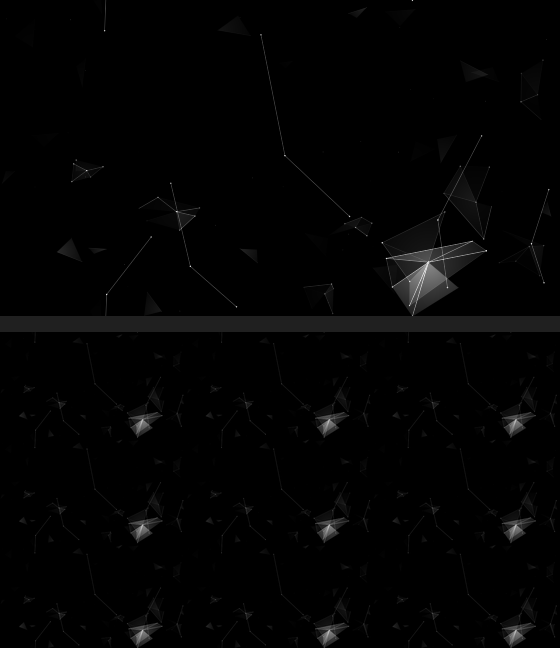
Top, the tile; bottom, the same tile 3 across and 3 down.
Give the GLSL for this background, as a Shadertoy shader.

```glsl
// Seamless dark plexus: faint glassy triangles, hairline links and small bright nodes on black.

const float LINE_HALF_WIDTH = 0.0009;
const float NODE_RADIUS = 0.0022;
const float FACE_SOFTNESS = 0.002;
const float FACE_GAIN = 0.42;
const float LINK_GAIN = 0.62;
const float MAX_LEVEL = 0.85;
const float FAN_STEP = 1.3;       // mean angle between neighbouring nodes of a cluster
const float CHAIN_TURN = 0.62;    // bend between the hops of a chain
const float CHAIN_SHRINK = 0.72;
const int CHAIN_HOPS = 2;
const int SHARD_COUNT = 20;
const int DUST_COUNT = 30;

// Clusters: centre as a fraction of the canvas, radius, strength
const int CLUSTER_COUNT = 8;
const vec4 CLUSTERS[CLUSTER_COUNT] = vec4[](
    vec4(0.765, 0.17, 0.190, 1.00), vec4(0.315, 0.33, 0.130, 0.40),
    vec4(0.635, 0.28, 0.090, 0.28), vec4(0.850, 0.36, 0.130, 0.30),
    vec4(0.155, 0.46, 0.065, 0.42), vec4(0.580, 0.07, 0.075, 0.24),
    vec4(0.960, 0.70, 0.120, 0.14), vec4(0.945, 0.22, 0.110, 0.18));

// Chains: start as a fraction of the canvas, heading, length of the first hop
const int CHAIN_COUNT = 5;
const vec4 CHAINS[CHAIN_COUNT] = vec4[](
    vec4(0.466, 0.89, -1.375, 0.39), vec4(0.305, 0.42, -1.34, 0.27),
    vec4(0.980, 0.40, -1.880, 0.18), vec4(0.860, 0.57, -2.05, 0.30),
    vec4(0.270, 0.25, -2.230, 0.23));

vec2 period;      // size of one tile; the height is 1
float pixelSize;

vec2 hash2(float index, float salt) {
    vec3 q = fract(vec3(index, salt, index) * vec3(0.1031, 0.1030, 0.0973));
    q += dot(q, q.yzx + 33.33);
    return fract((q.xx + q.yz) * q.zy);
}

vec2 wrap(vec2 d) { return d - period * round(d / period); }

vec2 polar(float angle, float radius) { return radius * vec2(cos(angle), sin(angle)); }

float cross2(vec2 a, vec2 b) { return a.x * b.y - a.y * b.x; }

float link(vec2 p, vec2 a, vec2 b) {
    vec2 d = wrap(p - 0.5 * (a + b)), h = 0.5 * (b - a);
    float t = clamp(dot(d, h) / max(dot(h, h), 1e-6), -1.0, 1.0);
    return clamp(0.5 + (LINE_HALF_WIDTH - length(d - h * t)) / pixelSize, 0.0, 1.0);
}

float node(vec2 p, vec2 a, float radius) {
    return clamp(0.5 + (radius - length(wrap(p - a))) / pixelSize, 0.0, 1.0);
}

// Distance to the inside of edge a-b, positive on its left
float edge(vec2 p, vec2 a, vec2 b) {
    return cross2(b - a, p - a) / max(length(b - a), 1e-4);
}

// Filled triangle, brightest at corner a and fading over the given reach
float face(vec2 p, vec2 a, vec2 b, vec2 c, float reach) {
    vec2 q = wrap(p - a), u = b - a, v = c - a, o = vec2(0);
    float side = cross2(u, v) < 0.0 ? -1.0 : 1.0;
    float inside = min(side * edge(q, o, u), min(side * edge(q, u, v), side * edge(q, v, o)));
    float soft = max(FACE_SOFTNESS, 0.7 * pixelSize);
    return smoothstep(-soft, soft, inside) * (1.0 - 0.75 * min(length(q) / reach, 1.0));
}

vec2 clusterNode(vec2 hub, float radius, float id, float k) {
    vec2 h = hash2(k + 3.0, id * 7.0 + 11.0);
    return hub + polar(id * 2.1 + k * FAN_STEP + 1.6 * h.x, radius * mix(0.35, 1.0, h.y));
}

float cluster(vec2 p, vec4 spec, float id) {
    vec2 hub = spec.xy * period;
    if (length(wrap(p - hub)) > spec.z * 1.1) return 0.0;
    float level = 0.8 * spec.w * node(p, hub, NODE_RADIUS);
    float count = floor(3.0 + 6.0 * spec.w);
    vec2 a = clusterNode(hub, spec.z, id, 0.0);
    for (float k = 0.0; k < count; k++) {
        vec2 b = clusterNode(hub, spec.z, id, k + 1.0);
        vec2 shade = hash2(k + 41.0, id + 5.0), wire = hash2(k + 83.0, id + 9.0);
        float gain = FACE_GAIN * spec.w * mix(0.15, 1.0, shade.x * shade.x);
        level += gain * face(p, hub, a, b, spec.z);
        float strength = LINK_GAIN * (0.15 + 0.85 * spec.w);
        level += strength * wire.x * link(p, hub, a);
        level += strength * wire.y * wire.y * link(p, a, b);
        level += (0.15 + 0.6 * spec.w) * shade.y * node(p, a, NODE_RADIUS);
        a = b;
    }
    return level;
}

float chain(vec2 p, vec4 spec) {
    vec2 a = spec.xy * period;
    float level = 0.5 * node(p, a, NODE_RADIUS);
    for (int hop = 0; hop < CHAIN_HOPS; hop++) {
        float n = float(hop);
        vec2 b = a + polar(spec.z + n * CHAIN_TURN, spec.w * pow(CHAIN_SHRINK, n));
        level += 0.3 * link(p, a, b) + 0.6 * node(p, b, NODE_RADIUS);
        a = b;
    }
    return level;
}

// Lone, mostly very faint triangles
float shard(vec2 p, float id) {
    vec2 a = hash2(id, 131.0) * period, h = hash2(id, 157.0), s = hash2(id, 173.0);
    float size = mix(0.04, 0.11, s.x), angle = 6.2832 * h.x;
    vec2 b = a + polar(angle, size), c = a + polar(angle + 0.4 + 0.8 * h.y, size * 0.75);
    float gain = mix(0.015, 0.16, s.y * s.y * s.y);
    return gain * (face(p, a, b, c, size) + 0.5 * link(p, a, b));
}

void mainImage(out vec4 fragColor, in vec2 fragCoord) {
    pixelSize = 1.0 / iResolution.y;
    period = vec2(iResolution.x * pixelSize, 1.0);
    vec2 p = fragCoord * pixelSize;
    float level = 0.0;
    for (int i = 0; i < CLUSTER_COUNT; i++) level += cluster(p, CLUSTERS[i], float(i));
    for (int i = 0; i < CHAIN_COUNT; i++) level += chain(p, CHAINS[i]);
    for (int i = 0; i < SHARD_COUNT; i++) level += shard(p, float(i));
    for (int i = 0; i < DUST_COUNT; i++) {
        vec2 spot = hash2(float(i), 211.0) * period;
        level += 0.2 * hash2(float(i), 223.0).x * node(p, spot, 0.5 * NODE_RADIUS);
    }
    fragColor = vec4(vec3(min(level, MAX_LEVEL)), 1.0);
}
```
